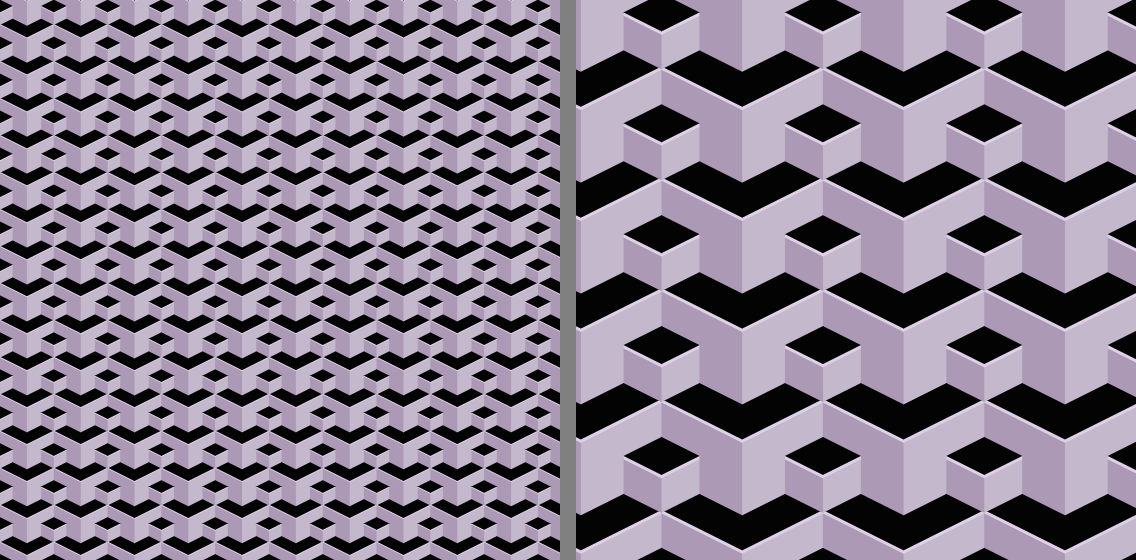
Left, the full canvas; right, a detail of the centre.
This pattern is drawn by a three.js fragment shader. Its source:

```glsl
varying vec2 vUv;

#define COLUMNS 10.41
#define ROWS 15.15
#define ROW_OFFSET 0.111
#define SLOPE 0.5
#define CUBE_HALF_WIDTH 0.235
#define CUBE_BASE 0.353
#define BAND_TOP 0.118
#define BAND_BOTTOM 0.335
#define RIM_WIDTH 0.021
#define SHADE vec3(0.67, 0.60, 0.71)
#define LIGHT vec3(0.77, 0.72, 0.80)
#define RIM vec3(0.87, 0.82, 0.90)

const vec3 BLACK = vec3(0.01);

// Coverage of the positive side of an edge
float cover(float d, float aa) {
  return smoothstep(-aa, aa, d);
}

// Coverage of the strip between two limits
float strip(float x, float low, float high, float aa) {
  return cover(x - low, aa) * cover(high - x, aa);
}

void main() {
  // One cell is one column wide; y runs downward
  vec2 p = vec2(vUv.x, 1.0 - vUv.y) * COLUMNS;
  float aa = 0.7 * fwidth(vUv.x) * COLUMNS;
  float rowHeight = COLUMNS / ROWS;
  float side = abs(fract(p.x + 0.5) - 0.5);

  // Coordinates along the two slanted directions, wrapped inside a beam face
  float wrapStart = -0.226;
  float falling = p.y - ROW_OFFSET - SLOPE * side;
  falling = mod(falling - wrapStart, rowHeight) + wrapStart;
  float y = falling + SLOPE * side;
  float rising = y + SLOPE * side;

  // Beams and posts: left faces shaded, right faces lit
  float leftFace = cover(abs(fract(p.x - 0.25) - 0.5) - 0.25, aa);
  vec3 color = mix(LIGHT, SHADE, leftFace);

  // Black beam tops with a bright lower rim
  color = mix(color, RIM, strip(falling, BAND_BOTTOM, BAND_BOTTOM + RIM_WIDTH, aa));
  color = mix(color, BLACK, strip(falling, BAND_TOP, BAND_BOTTOM, aa));

  // Cube at each joint, lit opposite to the beams behind it
  float cubeTop = SLOPE * CUBE_HALF_WIDTH;
  float inside = cover(CUBE_HALF_WIDTH - side, aa);
  vec3 cube = mix(SHADE, LIGHT, leftFace);
  cube = mix(cube, RIM, strip(rising, cubeTop, cubeTop + RIM_WIDTH, aa));
  color = mix(color, cube, inside * strip(rising, cubeTop, CUBE_BASE, aa));

  // Black diamond on top of the cube
  float diamond = cubeTop - SLOPE * side - abs(y);
  color = mix(color, BLACK, cover(diamond, aa));

  gl_FragColor = vec4(color, 1.0);
}
```
